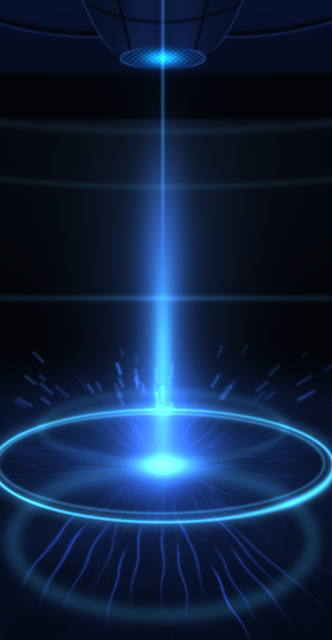
Reproduce this background procedurally as a Shadertoy shader.

```glsl
const vec3 NIGHT = vec3(0.008, 0.014, 0.028);
const vec3 NAVY = vec3(0.015, 0.045, 0.13);
const vec3 BLUE = vec3(0.14, 0.29, 0.58);
const vec3 ELECTRIC = vec3(0.16, 0.32, 0.85);
const vec3 CYAN = vec3(0.25, 0.72, 0.82);
const vec3 TEAL = vec3(0.10, 0.26, 0.34);

float hash(float n) { return fract(sin(n * 127.1) * 4375.85); }

vec2 gradientAt(vec2 cell) {
    float a = 6.2832 * hash(dot(cell, vec2(1.0, 57.3)));
    return vec2(cos(a), sin(a));
}

float gradientNoise(vec2 p) {
    vec2 i = floor(p), f = fract(p), u = f * f * (3.0 - 2.0 * f);
    vec2 e = vec2(0.0, 1.0);
    float low = mix(dot(gradientAt(i), f), dot(gradientAt(i + e.yx), f - e.yx), u.x);
    float high = mix(dot(gradientAt(i + e), f - e), dot(gradientAt(i + 1.0), f - 1.0), u.x);
    return mix(low, high, u.y);
}

float bell(float d, float width) { return exp(-d * d / (width * width)); }

float ellipseDistance(vec2 p, vec2 radii) {
    float k = length(p / radii);
    return k * (k - 1.0) / max(length(p / (radii * radii)), 0.001);
}

float segmentDistance(vec2 p, vec2 a, vec2 b) {
    vec2 ab = b - a;
    return length(p - a - ab * clamp(dot(p - a, ab) / dot(ab, ab), 0.0, 1.0));
}

// Ceiling panels, tapered housing and the lit lens
vec3 ceiling(vec2 p) {
    float x = abs(p.x), y = p.y;
    float above = smoothstep(0.875, 0.895, y);
    vec3 col = NAVY * above * (0.65 + 0.5 * smoothstep(0.9, 1.0, y));
    float seam = y - 0.948 - (x - 0.11) * (x - 0.11);
    col *= 1.0 - 0.8 * bell(seam, 0.004);
    col += vec3(0.03, 0.07, 0.14) * bell(seam + 0.006, 0.002);
    float halfWidth = 0.06 + 0.065 * sqrt(clamp((y - 0.915) / 0.085, 0.0, 1.0));
    float body = smoothstep(-0.002, 0.002, halfWidth - x) * smoothstep(0.912, 0.918, y);
    vec3 metal = vec3(0.02, 0.05, 0.13) + vec3(0.02, 0.04, 0.08) * bell(x - 0.03, 0.03);
    metal *= 1.0 - 0.8 * bell(x - 0.05 - 0.25 * (y - 0.92), 0.0025);
    metal *= 1.0 - 0.7 * bell(y - 0.965 - 2.0 * x * x, 0.003);
    col = mix(col, metal, body);
    col += vec3(0.04, 0.08, 0.15) * bell(x - halfWidth, 0.002) * smoothstep(0.91, 0.93, y);
    vec2 lens = p - vec2(0.0, 0.909);
    float d = ellipseDistance(lens, vec2(0.066, 0.017));
    vec2 dots = sin(lens * vec2(700.0, 900.0));
    vec3 glass = vec3(0.02, 0.10, 0.25) * (1.0 + 0.5 * dots.x * dots.y);
    col = mix(col, glass, 1.0 - smoothstep(-0.002, 0.002, d));
    col += vec3(0.07, 0.13, 0.22) * bell(d, 0.002) * smoothstep(0.02, 0.06, x);
    float light = exp(-dot(lens / vec2(0.028, 0.011), lens / vec2(0.028, 0.011)));
    return col + vec3(0.08, 0.72, 0.95) * light + NAVY * exp(-length(lens) * 22.0);
}

// Fog and the faint arcs hanging around the beam
vec3 haze(vec2 p) {
    float fog = smoothstep(0.45, 0.77, p.y) * (1.0 - smoothstep(0.81, 0.818, p.y));
    vec3 col = vec3(0.025, 0.045, 0.07) * fog * (0.35 + bell(p.x, 0.16));
    float bow = p.x * p.x;
    col += TEAL * 0.22 * bell(p.y - 0.795 - 0.20 * bow, 0.007);
    col += TEAL * 0.24 * bell(p.y - 0.708 - 0.18 * bow, 0.005);
    return col + vec3(0.06, 0.13, 0.19) * bell(p.y - 0.534, 0.005) * (0.5 + 0.5 * bell(p.x, 0.2));
}

// Light shaft: thin thread, broad halo, bright core and base flare
vec3 beam(vec2 p, vec2 base) {
    float x = p.x - base.x, y = p.y;
    float fade = 1.0 - smoothstep(0.55, 0.84, y);
    float rise = smoothstep(0.20, 0.29, y);
    float thread = bell(x, 0.003) * smoothstep(0.5, 0.85, y);
    float spread = mix(0.055, 0.034, smoothstep(0.28, 0.52, y));
    vec3 col = vec3(0.11, 0.24, 0.38) * thread;
    col += vec3(0.055, 0.115, 0.22) * bell(x, 0.105) * fade * rise;
    col += BLUE * bell(x, spread) * rise * (0.25 * smoothstep(0.9, 0.7, y) + 0.7 * fade);
    col += vec3(0.13, 0.43, 0.36) * bell(x, 0.014) * bell(y - 0.43, 0.12);
    vec2 q = p - base;
    col += vec3(0.19, 0.52, 0.42) * exp(-dot(q / vec2(0.038, 0.016), q / vec2(0.038, 0.016)));
    return col + ELECTRIC * 0.65 * exp(-length(q * vec2(1.0, 0.8)) * 22.0);
}

// Ground glow with radial filaments
vec3 ground(vec2 p, vec2 base) {
    vec2 q = (p - base) * vec2(1.0, 1.8);
    float r = length(q), floorMask = 1.0 - smoothstep(0.34, 0.47, p.y);
    float warp = gradientNoise(q * 12.0);
    float angle = atan(q.x, -q.y) + 0.12 * warp;
    float ridge = 1.0 - abs(gradientNoise(vec2(angle * 9.0, r * 5.0)));
    float filaments = pow(ridge, 22.0) * exp(-r * 6.0) * smoothstep(0.02, 0.1, r);
    vec3 col = (NAVY * 0.55 + vec3(0.05, 0.10, 0.20) * exp(-r * r * 14.0)) * floorMask;
    return col * (1.0 + 0.5 * warp) + ELECTRIC * 0.28 * filaments * floorMask;
}

// Fanned bolts in front, scattered sparks behind
vec3 sparks(vec2 p, vec2 base) {
    float bolts = 0.0, shards = 0.0, h = max(base.y - p.y, 0.0001);
    for (float i = 0.0; i < 14.0; i++) {
        float slope = -1.05 + 0.165 * i + 0.08 * hash(i);
        float bend = mix(0.6, 1.0, smoothstep(-0.1, 0.4, slope));
        float path = slope * 0.26 * pow(h / 0.26, bend) + 0.012 * gradientNoise(vec2(h * 18.0, i * 3.7));
        float start = 0.03 + 0.12 * hash(i + 20.0);
        float span = smoothstep(start, start + 0.03, h) * (1.0 - smoothstep(start + 0.06, start + 0.15, h));
        bolts += bell((p.x - base.x - path) / sqrt(1.0 + slope * slope), 0.0022) * span * (0.3 + 0.6 * hash(i + 7.0));
    }
    for (float i = 0.0; i < 44.0; i++) {
        vec2 a = vec2(0.54 * hash(i + 40.0) - 0.27, 0.36 + 0.09 * hash(i + 90.0));
        vec2 dir = normalize(a - base + vec2(0.0, 0.06 * hash(i + 3.0)));
        float d = segmentDistance(p, a, a + dir * (0.006 + 0.018 * hash(i + 140.0)));
        shards += bell(d, 0.0028) * (0.25 + 0.75 * hash(i + 190.0));
    }
    return ELECTRIC * 0.6 * bolts + vec3(0.07, 0.16, 0.32) * shards;
}

// Bright double ring and the soft lower ring
vec3 rings(vec2 p, vec2 base) {
    vec2 q = p - base;
    float side = smoothstep(0.08, 0.25, abs(q.x)), front = smoothstep(0.03, -0.05, q.y);
    float width = 0.0025 + 0.0035 * smoothstep(0.05, 0.26, q.x) * front;
    float outer = ellipseDistance(q, vec2(0.267, 0.088));
    float inner = ellipseDistance(q - vec2(-0.003, 0.004), vec2(0.255, 0.078));
    float lower = ellipseDistance(p - vec2(base.x, 0.154), vec2(0.235, 0.115));
    vec3 col = CYAN * bell(outer, width) * (0.45 + 0.3 * side + 0.25 * front);
    col += TEAL * (0.7 * bell(outer, 0.012) + 0.8 * bell(inner, 0.0025));
    col += TEAL * 0.5 * bell(lower, 0.015);
    return col + TEAL * 0.3 * bell(ellipseDistance(q - vec2(0.0, 0.06), vec2(0.19, 0.055)), 0.008);
}

void mainImage(out vec4 fragColor, in vec2 fragCoord) {
    vec2 p = (fragCoord - vec2(0.5 * iResolution.x, 0.0)) / iResolution.y;
    vec2 base = vec2(-0.005, 0.272);
    vec3 col = NIGHT + ceiling(p - vec2(base.x, 0.0)) + haze(p);
    col += ground(p, base) + sparks(p, base) + rings(p, base) + beam(p, base);
    fragColor = vec4(clamp(col, 0.0, 1.0), 1.0);
}
```
